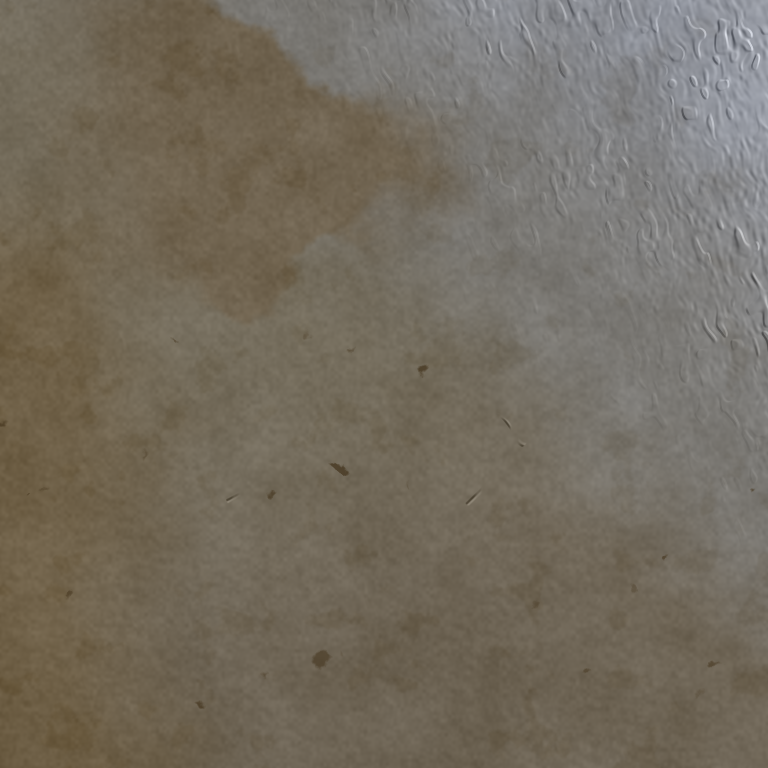
Write a Shadertoy shader that draws this texture.

```glsl
// Stained old plaster wall: an ochre damp patch, a cool sheen at upper right,
// embossed paint flakes, small brown blemishes and a few scratches.
// Layers of value noise tint the wall; height differences light the flakes.

#define PLASTER vec3(0.456, 0.425, 0.360)
#define UMBER   vec3(0.428, 0.390, 0.330)
#define OCHRE   vec3(0.440, 0.382, 0.285)
#define STAIN   vec3(0.428, 0.375, 0.292)
#define GREY    vec3(0.480, 0.472, 0.455)
#define SHEEN   vec3(0.560, 0.575, 0.610)
#define BLEMISH vec3(0.270, 0.210, 0.120)
#define MOTTLE  0.085
#define RELIEF  0.26
#define GRAIN   0.030
#define SPOTS   24
#define SCRATCHES 3

float hash(vec2 p) {
    return fract(sin(dot(p, vec2(127.1, 311.7))) * 43758.5453);
}

float noise(vec2 p) {
    vec2 i = floor(p), f = fract(p);
    f = f * f * (3.0 - 2.0 * f);
    return mix(mix(hash(i), hash(i + vec2(1, 0)), f.x),
               mix(hash(i + vec2(0, 1)), hash(i + vec2(1, 1)), f.x), f.y);
}

float fbm(vec2 p) {
    float sum = 0.0, amp = 0.5;
    for (int i = 0; i < 5; i++) {
        sum += amp * noise(p);
        p = mat2(1.6, 1.2, -1.2, 1.6) * p + 7.3;
        amp *= 0.5;
    }
    return sum / 0.97;
}

mat2 rotate(float a) {
    return mat2(cos(a), sin(a), -sin(a), cos(a));
}

// Sparse raised flakes over fine ridges, both steep and slanted
float flakes(vec2 p) {
    p += 0.010 * vec2(noise(p * 45.0), noise(p * 45.0 + 40.0));
    vec2 q = rotate(-0.28) * p;
    float clusters = smoothstep(0.30, 0.75, noise(p * 19.0 + 3.0));
    float coarse = smoothstep(0.62, 0.82, noise(q * vec2(115.0, 52.0)));
    float fine = noise(q * vec2(190.0, 85.0) + 19.0);
    return coarse * clusters + 0.75 * fine;
}

// Faint trowel texture over the whole wall
float trowel(vec2 p) {
    vec2 q = rotate(0.7) * p;
    return noise(q * vec2(75.0, 130.0)) + 0.7 * noise(q * vec2(230.0, 150.0));
}

// Damp patch: a slanted top edge and a V-shaped lower edge, both ragged
float dampPatch(vec2 p) {
    vec2 q = p + 0.09 * (vec2(fbm(p * 12.0), fbm(p * 12.0 + 31.0)) - 0.5);
    q += 0.022 * (vec2(fbm(p * 45.0), fbm(p * 45.0 + 9.0)) - 0.5);
    float top = (1.0 - 0.67 * (q.x - 0.28) - q.y) * 0.83;
    float bottom = (q.y - 0.59 - 0.55 * abs(q.x - 0.29)) * 0.88;
    float d = min(min(top, bottom), 0.57 - q.x);
    float soft = mix(0.10, 0.012, smoothstep(0.14, 0.30, p.x));
    soft += 0.05 * smoothstep(0.42, 0.54, p.x);
    return smoothstep(-soft, soft, d) * smoothstep(0.0, 0.24, q.x);
}

// Scattered brown spots, denser towards the lower left
float blemishes(vec2 p) {
    float cover = 0.0;
    vec2 ragged = 0.022 * (vec2(fbm(p * 60.0), fbm(p * 60.0 + 13.0)) - 0.5);
    for (int i = 0; i < SPOTS; i++) {
        float k = float(i) + 1.0;
        vec2 centre = vec2(pow(hash(vec2(k, 1.7)), 1.6), 0.6 * hash(vec2(k, 5.3)));
        float size = mix(0.003, 0.012, pow(hash(vec2(k, 8.1)), 3.0));
        vec2 q = rotate(6.28 * hash(vec2(k, 2.9))) * (p + ragged - centre);
        q.y *= mix(1.0, 2.2, hash(vec2(k, 6.4)));
        float strength = mix(0.2, 0.75, hash(vec2(k, 9.6)));
        cover = max(cover, strength * smoothstep(size + 0.003, size - 0.003, length(q)));
    }
    return cover;
}

// Short broken grooves: a dark line with a light lip beside it
float scratches(vec2 p) {
    float light = 0.0, broken = smoothstep(0.25, 0.6, noise(p * 85.0));
    p += 0.010 * (noise(p * 40.0) - 0.5);
    for (int i = 0; i < SCRATCHES; i++) {
        float k = float(i) + 1.0;
        vec2 centre = vec2(0.3 + 0.6 * hash(vec2(k, 21.3)), 0.15 + 0.7 * hash(vec2(k, 27.9)));
        vec2 q = rotate(3.14 * hash(vec2(k, 33.1))) * (p - centre);
        q.x = max(abs(q.x) - mix(0.010, 0.026, hash(vec2(k, 38.7))), 0.0);
        float groove = smoothstep(0.0026, 0.0003, length(q));
        float lip = smoothstep(0.0026, 0.0003, length(q - vec2(0.0, 0.0026)));
        light += broken * (0.09 * lip - 0.15 * groove);
    }
    return light;
}

void mainImage(out vec4 fragColor, in vec2 fragCoord) {
    vec2 uv = fragCoord / iResolution.xy;
    float clouds = fbm(uv * 5.0) - 0.5, patches = fbm(uv * 17.0 + 50.0) - 0.5;
    float slope = dot(uv, vec2(0.75, 0.85)) + 0.12 * clouds + 0.05 * patches;
    // Broad tints
    float lowRight = smoothstep(0.50, 0.05, uv.y - 0.25 * uv.x + 0.2 * clouds);
    float leftSide = smoothstep(0.32, 0.0, uv.x + 0.25 * clouds) * smoothstep(0.82, 0.60, uv.y);
    vec3 col = mix(PLASTER, UMBER, 0.85 * lowRight);
    col = mix(col, OCHRE, leftSide);
    col = mix(col, GREY, smoothstep(0.80, 1.10, slope));
    col = mix(col, SHEEN, smoothstep(1.06, 1.50, slope));
    col = mix(col, STAIN, 0.9 * dampPatch(uv));
    // Mottling, small brown blotches and grain
    col += MOTTLE * (0.7 * clouds + patches) * vec3(0.8, 0.87, 1.0);
    col -= vec3(0.022, 0.026, 0.034) * smoothstep(0.60, 0.74, fbm(uv * 26.0 + 70.0));
    col += GRAIN * (noise(uv * 210.0) + noise(uv * vec2(90.0, 130.0)) - 1.0);
    // Relief lit from the right, with a glossy band at the right edge
    vec2 toLight = vec2(0.0024, 0.0013);
    float gloss = smoothstep(0.82, 1.0, uv.x) * smoothstep(0.40, 0.75, uv.y);
    float flaky = smoothstep(0.96, 1.42, slope + 0.10 * patches + 0.12 * (uv.x - 0.6));
    col += 0.03 * gloss + 0.022 * (trowel(uv) - trowel(uv + toLight));
    col += RELIEF * (flakes(uv) - flakes(uv + toLight)) * (0.02 + 0.55 * flaky + 0.40 * gloss);
    // Marks
    col = mix(col + scratches(uv), BLEMISH, blemishes(uv));
    fragColor = vec4(clamp(col, 0.0, 1.0), 1.0);
}
```
